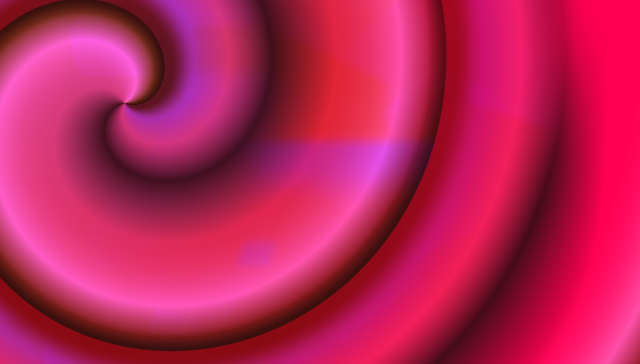
A Shadertoy shader for this background:

```glsl
#define CENTER vec2(0.342, 0.717)
#define PITCH 0.822
#define EDGE_PHASE 0.0667
#define NARROW_SHARE 0.4
#define FACET_SCALE 4.0
#define FACET_TINT 0.14
#define VIOLET_TINT 0.23
#define HOT_PINK vec3(1.0, 0.0, 0.32)

const float TAU = 6.2831853;

vec2 hash2(vec2 cell) {
    vec2 k = vec2(dot(cell, vec2(127.1, 311.7)), dot(cell, vec2(269.5, 183.3)));
    return fract(sin(k) * 43758.55);
}

// Cellular noise: the random value of the nearest site
float facets(vec2 p) {
    vec2 base = floor(p);
    float nearest = 9.0, value = 0.0;
    for (int y = -1; y <= 1; y++)
    for (int x = -1; x <= 1; x++) {
        vec2 cell = base + vec2(x, y);
        vec2 rnd = hash2(cell);
        float d = length(cell + rnd - p);
        if (d < nearest) { nearest = d; value = rnd.x; }
    }
    return value;
}

// Linear ramp from 0 to 1
float ramp(float a, float b, float x) {
    return clamp((x - a) / (b - a), 0.0, 1.0);
}

// Soft-edged rectangle mask
float block(vec2 p, vec2 lo, vec2 hi, float soft) {
    vec2 m = smoothstep(lo - soft, lo + soft, p)
           * (1.0 - smoothstep(hi - soft, hi + soft, p));
    return m.x * m.y;
}

// Broad ridge: shadowed inside, thin highlight, dark outer rim
vec3 wideBand(float u, float r, float height) {
    float far = smoothstep(0.85, 1.3, r);
    float upper = smoothstep(0.35, 1.0, height) * smoothstep(0.6, 0.9, r);
    vec3 shade = mix(vec3(0.25, 0.06, 0.12), vec3(0.27, 0.04, 0.09), far);
    vec3 body = mix(vec3(0.84, 0.23, 0.51), vec3(0.88, 0.14, 0.28), smoothstep(0.15, 0.55, r));
    body = mix(body, HOT_PINK, far);
    vec3 glow = mix(vec3(1.0, 0.37, 0.84), vec3(1.0, 0.31, 0.66), smoothstep(0.3, 0.8, r));
    vec3 rim = mix(vec3(0.48, 0.18, 0.11), vec3(0.54, 0.09, 0.11), smoothstep(0.3, 0.8, r));
    rim = mix(rim, vec3(0.72, 0.08, 0.24), upper);
    vec3 crease = mix(vec3(0.21, 0.06, 0.05), vec3(0.38, 0.03, 0.09), upper);
    float rise = mix(0.37, mix(0.46, 0.24, smoothstep(0.0, 0.8, height)), far);
    vec3 col = mix(shade, body, ramp(0.0, rise, u));
    col = mix(col, glow, pow(ramp(0.33, 0.74, u), 1.9));
    col = mix(col, rim, ramp(0.74, 0.92, u));
    return mix(col, crease, smoothstep(0.88, 1.0, u));
}

// Slim groove: dark red, violet, pink, then shadow
vec3 narrowBand(float v, float r) {
    float far = smoothstep(0.6, 1.0, r);
    vec3 floorTone = mix(vec3(0.36, 0.08, 0.13), vec3(0.54, 0.04, 0.08), smoothstep(0.1, 0.55, r));
    floorTone = mix(floorTone, vec3(0.63, 0.03, 0.13), smoothstep(0.75, 0.95, r));
    vec3 violet = mix(vec3(0.68, 0.18, 0.69), vec3(0.81, 0.07, 0.38), far);
    vec3 pink = mix(vec3(0.83, 0.20, 0.50), vec3(0.95, 0.12, 0.35), far);
    vec3 shade = mix(vec3(0.25, 0.06, 0.12), vec3(0.27, 0.04, 0.09), far);
    vec3 col = mix(floorTone, violet, smoothstep(0.06, 0.34, v));
    col = mix(col, pink, ramp(0.32, 0.62, v));
    return mix(col, shade, pow(ramp(0.62, 1.0, v), 1.2));
}

void mainImage(out vec4 fragColor, in vec2 fragCoord) {
    vec2 p = fragCoord / iResolution.y;
    vec2 d = p - CENTER;
    float r = length(d);

    // Archimedean spiral phase: 0 at the sharp rim
    float phase = fract(r / PITCH - atan(d.y, d.x) / TAU - EDGE_PHASE);
    float u = (phase - NARROW_SHARE) / (1.0 - NARROW_SHARE);
    float inWide = step(0.0, u);
    vec3 col = inWide > 0.5 ? wideBand(u, r, p.y) : narrowBand(phase / NARROW_SHARE, r);

    // Antialias the jump at the rim
    float pixelPhase = 1.5 / (iResolution.y * PITCH);
    col = mix(col, narrowBand(0.0, r), smoothstep(1.0 - pixelPhase, 1.0, phase));

    // Faint angular tint variation
    vec2 warped = p + 0.04 * sin(p.yx * 9.0);
    float nearFade = 1.0 - smoothstep(1.2, 1.5, p.x);
    col.b *= 1.0 + FACET_TINT * (facets(warped * FACET_SCALE) - 0.5) * nearFade;

    // Violet sheet, small violet chip and red wedge on the broad ridge
    float sheet = block(p, vec2(0.69, 0.49), vec2(1.3, 0.8), 0.07)
                * (1.0 - smoothstep(0.590, 0.635, p.y));
    float chip = block(p - vec2(0.3 * (p.y - 0.3), 0.0), vec2(0.66, 0.27), vec2(0.75, 0.335), 0.02);
    float violetMask = max(sheet, 0.6 * chip) * inWide;
    col.b += VIOLET_TINT * col.r * violetMask;
    col.r *= 1.0 - 0.10 * violetMask;
    float slope = 0.92 - 0.467 * (p.x - 0.753);
    float wedge = block(p, vec2(0.75, 0.62), vec2(1.06, 1.0), 0.03)
                * (1.0 - smoothstep(slope - 0.02, slope + 0.02, p.y));
    col.b *= 1.0 - 0.25 * wedge * inWide;

    // Warm tint on the inner groove, cool tint high on the outer one
    float warm = block(p, vec2(0.53, 0.80), vec2(0.75, 0.93), 0.03) * (1.0 - inWide);
    col.b *= 1.0 - 0.2 * warm;
    float cool = smoothstep(0.0, 0.03, p.y - 0.703 + 0.33 * (p.x - 1.29))
               * smoothstep(1.27, 1.30, p.x) * (1.0 - inWide);
    col.b += 0.08 * cool * col.r;

    // Upper right corner flattens to hot pink
    float corner = smoothstep(0.40, 1.05, p.y) * smoothstep(1.40, 1.63, p.x);
    col = mix(col, HOT_PINK, corner);

    fragColor = vec4(clamp(col, 0.0, 1.0), 1.0);
}
```
